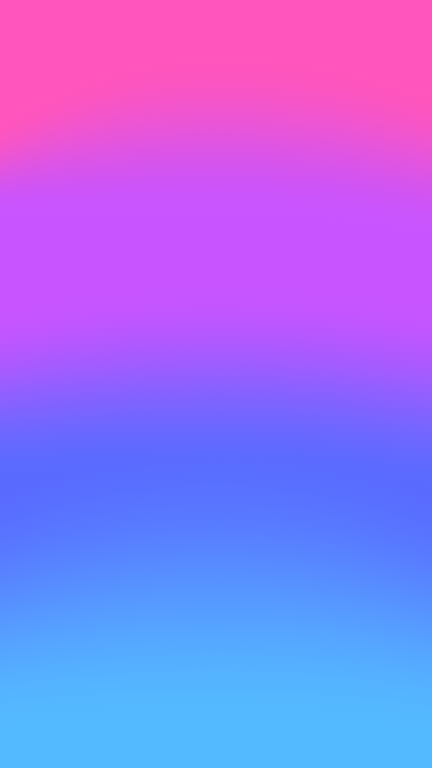
A WebGL 2 fragment shader for this background:

```glsl
#version 300 es
precision highp float;
// A smooth vertical blend of four colours: pink, violet, indigo and sky blue.
// Each blend is a soft step between two heights, and parabolic arches bend
// those heights down towards the left and right sides.

uniform vec2 u_resolution;
out vec4 fragColor;

const vec3 PINK   = vec3(1.00, 0.335, 0.74);
const vec3 VIOLET = vec3(0.78, 0.33, 1.00);
const vec3 INDIGO = vec3(0.35, 0.42, 1.00);
const vec3 SKY    = vec3(0.33, 0.73, 1.00);

// Start and end of each blend on the centre line, as depth below the top
const vec2 PINK_FADE   = vec2(0.07, 0.285);
const vec2 VIOLET_FADE = vec2(0.37, 0.62);
const vec2 INDIGO_FADE = vec2(0.57, 0.95);

// How far the start and end sink at the left and at the right side
const vec2 PINK_SAG_LEFT    = vec2(0.09, -0.005);
const vec2 PINK_SAG_RIGHT   = vec2(0.05, 0.025);
const vec2 VIOLET_SAG_LEFT  = vec2(0.035, 0.005);
const vec2 VIOLET_SAG_RIGHT = vec2(0.025, 0.025);
const vec2 INDIGO_SAG_LEFT  = vec2(0.06, 0.01);
const vec2 INDIGO_SAG_RIGHT = vec2(0.06, 0.015);

// Blend weight at a depth, with limits bent by the arch of each side
float archedFade(float depth, float side, vec2 limits, vec2 sagLeft, vec2 sagRight) {
    vec2 sag = mix(sagLeft, sagRight, step(0.0, side));
    vec2 bent = limits + sag * side * side;
    return smoothstep(bent.x, bent.y, depth);
}

// Triangular noise of about one colour level hides banding
float dither(vec2 p) {
    return fract(52.98 * fract(dot(p, vec2(0.0671, 0.00584)))) - 0.5;
}

void main() {
    vec2 uv = gl_FragCoord.xy / u_resolution;
    float depth = 1.0 - uv.y;
    float side = 2.0 * uv.x - 1.0;

    // Layer the colours from top to bottom
    vec3 color = PINK;
    color = mix(color, VIOLET, archedFade(depth, side, PINK_FADE, PINK_SAG_LEFT, PINK_SAG_RIGHT));
    color = mix(color, INDIGO, archedFade(depth, side, VIOLET_FADE, VIOLET_SAG_LEFT, VIOLET_SAG_RIGHT));
    color = mix(color, SKY, archedFade(depth, side, INDIGO_FADE, INDIGO_SAG_LEFT, INDIGO_SAG_RIGHT));

    fragColor = vec4(color + dither(gl_FragCoord.xy) / 255.0, 1.0);
}
```
